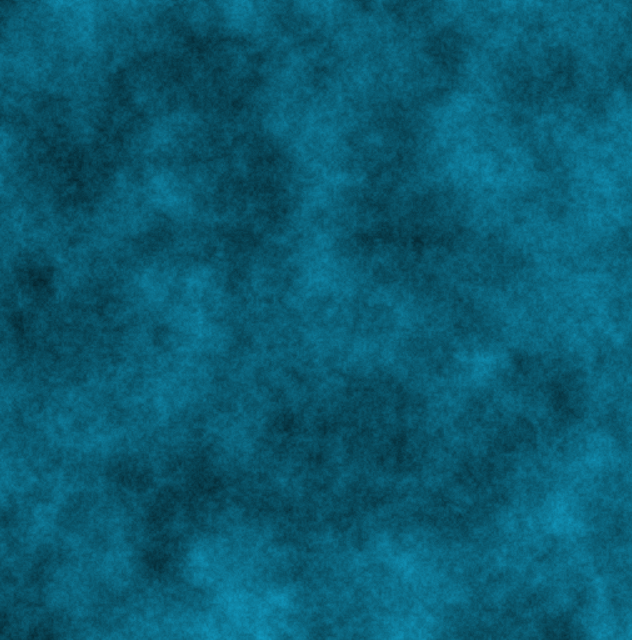
This texture is drawn by a Shadertoy shader. Its source:

```glsl
// Mottled, grainy teal cloud texture made of layered, grid-aligned value noise.

const vec3 TEAL = vec3(0.088, 0.802, 1.0);  // tint at full brightness
const float MEAN_LIGHT = 0.457;
const float CONTRAST = 0.49;
const float DRIFT_CELLS = 4.0;              // cells of the broad drift per canvas height
const float DRIFT_AMOUNT = 0.2;
const float CLOUD_CELLS = 8.0;              // coarsest cloud cells per canvas height
const float CLOUD_AMOUNT = 0.41;
const float GAIN = 0.73;                    // amplitude ratio between octaves
const float LEAST_AMOUNT = 0.165;           // keeps the fine octaves crisp
const int OCTAVES = 6;
const float GRAIN_CELLS = 512.0;            // finest grain per canvas height
const float GRAIN_AMOUNT = 0.13;

// Integer hash of a lattice point, in 0..1
float hash(ivec2 cell, int seed) {
    uint h = uint(cell.x) * 1597334677u ^ uint(cell.y) * 3812015801u;
    h += uint(seed) * 2654435769u;
    h = (h ^ (h >> 16)) * 2246822519u;
    h = (h ^ (h >> 13)) * 3266489917u;
    return float((h ^ (h >> 16)) >> 8) / 16777216.0;
}

// Smoothly interpolated lattice noise, centred on zero
float valueNoise(vec2 p, int seed) {
    ivec2 cell = ivec2(floor(p));
    vec2 f = fract(p);
    vec2 s = f * f * (3.0 - 2.0 * f);
    float bottom = mix(hash(cell, seed), hash(cell + ivec2(1, 0), seed), s.x);
    float top = mix(hash(cell + ivec2(0, 1), seed), hash(cell + ivec2(1, 1), seed), s.x);
    return mix(bottom, top, s.y) - 0.5;
}

// Sum of octaves; the shared lattice leaves faint square seams
float clouds(vec2 p, float amplitude, float gain, float least) {
    float sum = 0.0;
    for (int i = 0; i < OCTAVES; i++) {
        sum += max(amplitude, least) * valueNoise(p, i + 11);
        p *= 2.0;
        amplitude *= gain;
    }
    return sum;
}

void mainImage(out vec4 fragColor, in vec2 fragCoord) {
    vec2 uv = fragCoord / iResolution.y;
    float drift = DRIFT_AMOUNT * valueNoise(uv * DRIFT_CELLS, 5);
    float mottle = clouds(uv * CLOUD_CELLS, CLOUD_AMOUNT, GAIN, LEAST_AMOUNT);
    float grain = GRAIN_AMOUNT * valueNoise(uv * GRAIN_CELLS + 0.25, 31);
    float light = MEAN_LIGHT + CONTRAST * (drift + mottle + grain);
    fragColor = vec4(clamp(TEAL * light, 0.0, 1.0), 1.0);
}
```
